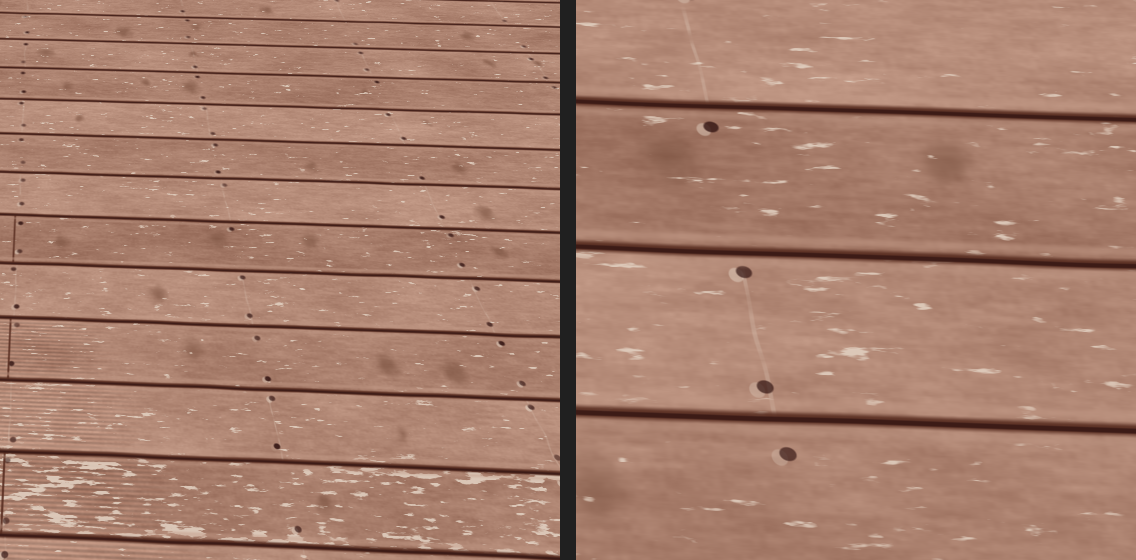
Left: the whole. Right: its middle third, enlarged.
Write a WebGL 2 fragment shader that draws this texture.

```glsl
#version 300 es
precision highp float;
// Weathered brown deck boards receding toward the top of the canvas.
// Each point is projected to plank space (x along, y across, one board per unit);
// seams, screws, grooves, stains and flaking paint are layered there by formula.
uniform vec2 u_resolution;
out vec4 fragColor;

const vec3 DARK_WOOD = vec3(0.60, 0.43, 0.36);
const vec3 PALE_WOOD = vec3(0.76, 0.60, 0.525);
const vec3 STAIN = vec3(0.48, 0.32, 0.25);
const vec3 SEAM = vec3(0.35, 0.18, 0.13);
const vec3 SEAM_CORE = vec3(0.20, 0.08, 0.07);
const vec3 BARE = vec3(0.88, 0.81, 0.75);
const float JOIST_GAP = 4.1; // joist spacing in board widths

float hash(vec2 p) {
  vec3 q = fract(p.xyx * 0.1031);
  q += dot(q, q.yzx + 33.33);
  return fract((q.x + q.y) * q.z);
}

float noise(vec2 p) {
  vec2 i = floor(p), f = fract(p);
  f = f * f * (3.0 - 2.0 * f);
  return mix(mix(hash(i), hash(i + vec2(1, 0)), f.x),
             mix(hash(i + vec2(0, 1)), hash(i + vec2(1, 1)), f.x), f.y);
}

float fbm(vec2 p) {
  float sum = 0.0, amp = 0.5;
  for (int i = 0; i < 4; i++) {
    sum += amp * noise(p);
    p = p * 2.03 + 17.3;
    amp *= 0.5;
  }
  return sum / 0.9375;
}

// Smooth-edged band or disc of half width r, for a distance d and pixel size px.
float cover(float d, float r, float px) {
  return 1.0 - smoothstep(r - px, r + px, abs(d));
}

// Projects the canvas onto the deck, with the slight tilt of the boards.
vec2 toPlank(vec2 uv) {
  float down = 1.0 - uv.y;
  float across = 23.2 - 23.96 / (down - uv.x * (0.025 + 0.018 * down) + 1.0104);
  float along = (uv.x - 0.049 + 0.04 * down) / (0.275 + 0.26 * down);
  return vec2(along * JOIST_GAP, across);
}

// Soft dark blotches, at most one per cell.
float stains(vec2 p) {
  vec2 cell = floor(p / vec2(1.7, 1.0));
  vec2 center = vec2(0.35 + hash(cell + 3.1), 0.35 + 0.3 * hash(cell + 8.7));
  float d = length(p - cell * vec2(1.7, 1.0) - center);
  float size = mix(0.14, 0.32, hash(cell + 5.5));
  return step(0.72, hash(cell)) * smoothstep(size, 0.0, d + 0.1 * (noise(p * 9.0) - 0.5));
}

// Two screws where a board crosses a joist: x is the dark head, y its pale rim.
vec2 screws(vec2 p, float board, float px) {
  float joist = floor(p.x / JOIST_GAP + 0.5);
  vec2 result = vec2(0.0);
  for (int i = 0; i < 2; i++) {
    vec2 id = vec2(joist * 2.0 + float(i), board);
    vec2 jitter = vec2(hash(id + 2.3), hash(id + 6.1)) - 0.5;
    vec2 q = p - vec2(joist * JOIST_GAP, board + 0.17 + 0.63 * float(i)) - 0.12 * jitter;
    float seen = step(0.12, hash(id + 9.4));
    float head = cover(length(q * vec2(0.8, 1.0)), 0.038, px) * mix(0.45, 0.9, hash(id));
    float rim = cover(length(q + vec2(0.05, -0.02)), 0.045, px) * hash(id + 4.2);
    result = max(result, seen * vec2(head, rim * 0.65));
  }
  return result;
}

// How much paint has flaked: worst on the nearest full board, along its edges.
float wearAmount(float board, float f, float x) {
  float nearest = cover(board - 10.0, 0.5, 0.1);
  float left = 1.0 - smoothstep(0.05, 0.4, x);
  float top = (1.0 - smoothstep(0.04, 0.32, f)) * smoothstep(0.5, 0.72, x);
  float bottom = smoothstep(0.7, 0.98, f);
  float edges = nearest * max(max(top, 0.75 * bottom), 0.42 * left + 0.22);
  return max(edges, 0.3 * left * cover(board - 9.0, 0.5, 0.1));
}

void main() {
  vec2 uv = gl_FragCoord.xy / u_resolution;
  vec2 p = toPlank(uv);
  float px = fwidth(p.y), board = floor(p.y), f = fract(p.y);
  float odd = mod(board, 2.0);
  vec2 shift = vec2(board * 13.7, 0.0);

  // Board tone, cloudy fading and fine grain
  float cloud = fbm(p * vec2(0.7, 2.2) + shift) - 0.5;
  float grain = fbm(p * vec2(5.0, 24.0) + shift) - 0.5;
  float speckle = noise(p * vec2(26.0, 34.0)) - 0.5;
  float tone = 0.24 + 0.27 * odd + 0.22 * hash(vec2(board, 4.0));
  vec3 col = mix(DARK_WOOD, PALE_WOOD, tone + 0.8 * cloud + 0.55 * grain + 0.16 * speckle);
  col = mix(col, STAIN, 0.6 * stains(p));

  // Milled grooves at the left of the near boards
  float reach = 0.16 + 0.06 * (board - 8.0);
  float grooved = step(7.5, board) * (1.0 - smoothstep(reach - 0.1, reach + 0.08, uv.x));
  float ridge = cos(6.2832 * 17.0 * f);
  col *= 1.0 + 0.09 * grooved * ridge;

  // Flaked paint and pale scratches running over the joists
  float flakes = fbm(p * vec2(4.5, 19.0) + shift + 40.0) + 0.07 * grooved * ridge;
  float limit = 0.76 - 0.3 * wearAmount(board, f, uv.x);
  col = mix(col, BARE, 0.9 * smoothstep(limit - 0.05, limit + 0.09, flakes));
  float offJoist = (fract(p.x / JOIST_GAP + 0.5) - 0.5) * JOIST_GAP;
  float scratch = cover(offJoist + 0.04 * (noise(p * 4.0) - 0.5), 0.012, px);
  col = mix(col, BARE, 0.35 * odd * scratch * noise(p * vec2(2.0, 12.0)));

  // Screws and butt joints
  vec2 screw = screws(p, board, px);
  col = mix(col, BARE, screw.y);
  col = mix(col, SEAM_CORE, screw.x);
  float joint = step(5.5, board) * (1.0 - odd) * cover(p.x + 0.07, 0.016, px);
  col = mix(col, SEAM, 0.9 * joint);

  // Rounded lips, shadow and dark gap between boards
  float gap = f - step(0.5, f);
  float wobble = 0.012 * (noise(vec2(p.x * 1.3, floor(p.y + 0.5) * 7.0)) - 0.5);
  col = mix(col, PALE_WOOD, 0.45 * cover(gap + 0.085, 0.025, 0.02));
  col = mix(col, PALE_WOOD * 0.98, 0.4 * cover(gap - 0.075, 0.02, 0.025));
  col = mix(col, SEAM, 0.92 * cover(gap + wobble, 0.032, max(px, 0.018)));
  col = mix(col, SEAM_CORE, 0.8 * cover(gap + wobble - 0.006, 0.014, px));
  fragColor = vec4(clamp(col, 0.0, 1.0), 1.0);
}
```
